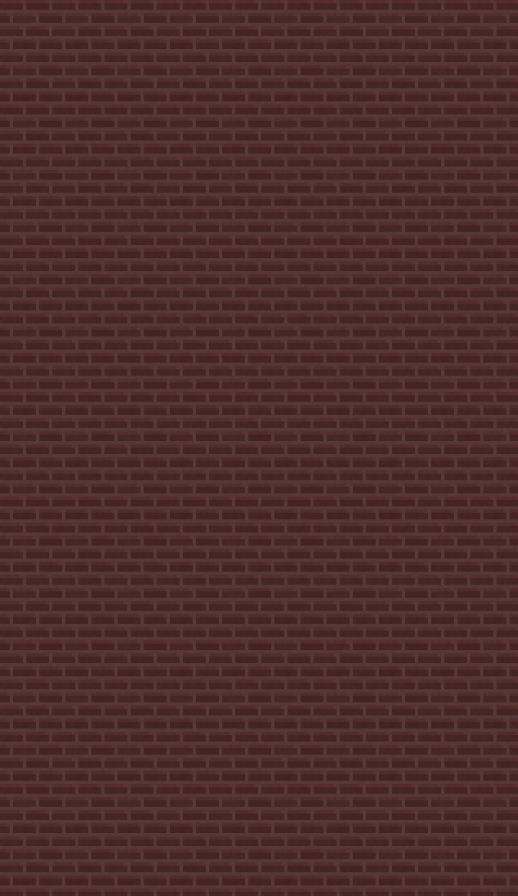
Give the GLSL for this texture, as a Shadertoy shader.

```glsl
// Dark red running-bond brickwork built from square texels. Each brick cell is 8 x 4
// texels: a lit top course, a two-texel body, and mortar below and to the right.
// A 16 x 16 texel tile repeats from the upper left; texel edges are box filtered.

float hash(vec2 p) {
    vec3 q = fract(vec3(p.xyx) * 0.1031);
    q += dot(q, q.yzx + 33.33);
    return fract((q.x + q.y) * q.z);
}

// Colour of one texel, with y counted downwards
vec3 brickTexel(vec2 cell) {
    cell = mod(cell, 16.0);
    float row = floor(cell.y / 4.0);
    float shifted = mod(cell.x + 4.0 * mod(row, 2.0), 16.0);
    float column = mod(shifted, 8.0);
    float course = mod(cell.y, 4.0);
    float brickTone = hash(vec2(floor(shifted / 8.0), row) + 7.0) - 0.5;
    float grain = hash(cell + 23.0) - 0.5;

    // Mortar bed and upright joint
    if (course > 2.5 || column > 6.5)
        return vec3(0.335, 0.218, 0.208) + 0.012 * grain;

    // Brick body, lit upper edge and a worn corner beside the joint
    vec3 color = vec3(0.268, 0.146, 0.140);
    if (course < 0.5) {
        color = vec3(0.325, 0.176, 0.168);
        if (column > 5.5) color = vec3(0.365, 0.190, 0.180);
    }
    return color + 0.014 * brickTone + 0.010 * grain;
}

void mainImage(out vec4 fragColor, in vec2 fragCoord) {
    // 480/7 brick rows of four texels fill the canvas height
    float texelsPerPixel = 1920.0 / 7.0 / iResolution.y;
    vec2 p = vec2(fragCoord.x, iResolution.y - fragCoord.y) * texelsPerPixel;

    // Blend neighbouring texels over the width of one pixel
    vec2 base = floor(p - 0.5);
    vec2 blend = (p - base - 1.0) / min(texelsPerPixel, 1.0) + 0.5;
    blend = clamp(blend, 0.0, 1.0);

    vec3 upper = mix(brickTexel(base), brickTexel(base + vec2(1.0, 0.0)), blend.x);
    vec3 lower = mix(brickTexel(base + vec2(0.0, 1.0)), brickTexel(base + 1.0), blend.x);
    fragColor = vec4(mix(upper, lower, blend.y), 1.0);
}
```
